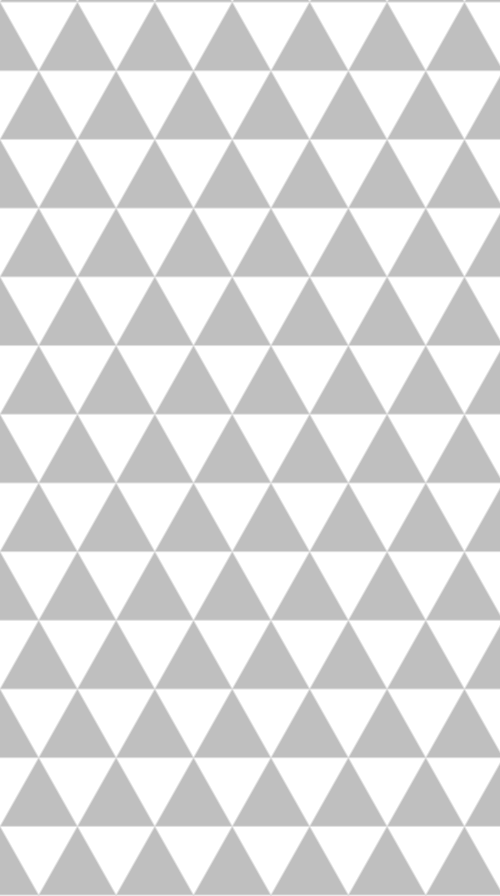
Write a Shadertoy shader that draws this pattern.

```glsl
const vec3 GREY = vec3(0.75);
const vec3 WHITE = vec3(1.0);

// Lengths are fractions of the canvas height
const float TRI_WIDTH = 0.0864;
const float ROW_HEIGHT = 0.07667;
const float BASE_Y = 0.001;
const float EDGE_SOFTNESS = 0.0012;

// Triangle wave: zero at integers, positive on (0,1), negative on (1,2)
float lineWave(float t) {
    return 0.5 - abs(mod(t + 0.5, 2.0) - 1.0);
}

// Soft square wave that flips sign across each line of a parallel family
float softSide(float t, float spacing, float softness) {
    return clamp(lineWave(t) * spacing / softness, -1.0, 1.0);
}

void mainImage(out vec4 fragColor, in vec2 fragCoord) {
    vec2 p = fragCoord / iResolution.y;
    float softness = max(EDGE_SOFTNESS, 0.6 / iResolution.y);

    // Row and column coordinates of the triangle lattice
    float row = (p.y - BASE_Y) / ROW_HEIGHT;
    float col = p.x / TRI_WIDTH;
    float slant = 0.5 * (row - 1.0);

    // Perpendicular spacing of the slanted lines
    float slantSpacing = TRI_WIDTH * ROW_HEIGHT
                       / length(vec2(0.5 * TRI_WIDTH, ROW_HEIGHT));

    // Crossing any of the three line families swaps up and down triangles
    float parity = softSide(row, ROW_HEIGHT, softness)
                 * softSide(col + slant, slantSpacing, softness)
                 * softSide(col - slant, slantSpacing, softness);

    fragColor = vec4(mix(GREY, WHITE, 0.5 + 0.5 * parity), 1.0);
}
```
